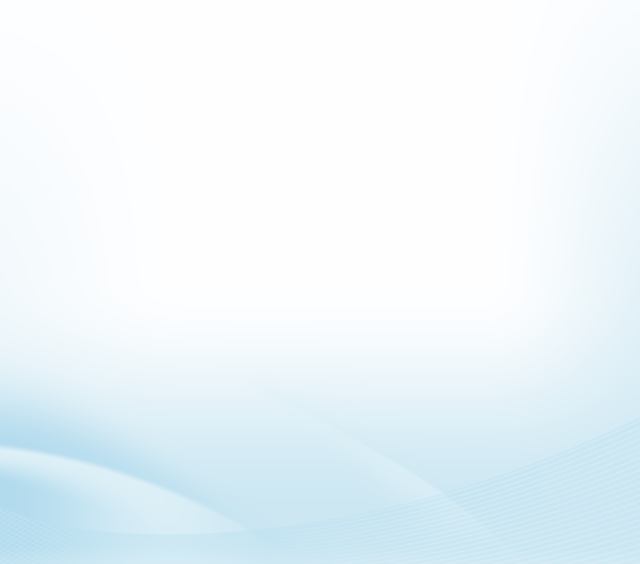
Write a Shadertoy shader that draws this background.

```glsl
// Upper rim of the pale leaf at lower left
float leafRim(float x) {
    return 0.209 - 0.122 * x - 0.654 * x * x;
}

// Diagonal fold falling to the right
float foldRim(float x) {
    float d = max(x - 0.35, 0.0);
    return 0.345 - 0.6 * (x - 0.35) - 3.2 * pow(d, 5.0);
}

// Wide swoop that carries the fine lines
float swoopRim(float x) {
    return 0.051 + 0.362 * (x - 0.24) * (x - 0.24) + 0.03 * exp(-12.0 * x);
}

// Thin repeated stripes; spacing and pixel are in canvas heights
float stripes(float across, float spacing, float pixel) {
    float d = abs(fract(across / spacing) - 0.5) * spacing;
    return 1.0 - smoothstep(0.0, 0.0012 + pixel, d);
}

void mainImage(out vec4 fragColor, in vec2 fragCoord) {
    vec2 uv = fragCoord / iResolution.xy;
    float x = uv.x, y = uv.y;
    float pixel = 1.0 / iResolution.y;
    vec3 mist = vec3(0.80, 0.905, 0.95);
    vec3 pale = vec3(0.865, 0.938, 0.968);
    vec3 blue = vec3(0.67, 0.845, 0.925);

    // White centre, tinted toward the floor and both sides
    float rise = 1.0 - smoothstep(0.08, 0.50, y);
    float right = 0.65 * smoothstep(0.75, 1.08, x) * (1.0 - smoothstep(0.35, 1.25, y));
    float left = 0.30 * (1.0 - smoothstep(-0.1, 0.3, x)) * (1.0 - smoothstep(0.4, 1.1, y));
    float tint = 1.0 - (1.0 - rise) * (1.0 - right) * (1.0 - left);
    vec3 col = mix(vec3(0.996, 0.997, 1.0), mist, tint);

    // Fold: a lit wedge that widens downward
    float fold = foldRim(x) - y;
    float wedge = 0.012 + 0.32 * max(x - 0.46, 0.0);
    float lit = smoothstep(-pixel, 2.0 * pixel, fold) * exp(-pow(max(fold, 0.0) / wedge, 2.0));
    lit *= smoothstep(0.35, 0.62, x) * smoothstep(0.0, 0.13, y);
    col = mix(col, pale, 0.75 * lit);
    float crease = exp(-pow(fold / 0.004, 2.0));
    col = mix(col, pale, 0.25 * crease * smoothstep(0.5, 0.7, x));
    float outer = exp(-max(-fold, 0.0) / 0.03) * step(fold, 0.0);
    col = mix(col, mist, 0.18 * outer * smoothstep(0.33, 0.5, x));

    // Leaf: blue shade above its rim, pale inside, blue again at the corner
    float depth = leafRim(x) - y;
    float inside = smoothstep(-0.006, 0.008, depth);
    float shadeHeight = mix(0.085, 0.03, smoothstep(0.0, 0.4, x));
    float shade = exp(-pow(max(-depth, 0.0) / shadeHeight, 2.0));
    shade *= 0.78 * (1.0 - smoothstep(0.0, 0.52, x));
    float corner = smoothstep(0.01, 0.065 + 0.15 * x, depth) * exp(-pow(x / 0.17, 2.0));
    vec3 leaf = mix(pale, blue, 0.85 * corner);
    leaf = mix(leaf, mist, smoothstep(0.22, 0.45, x));
    col = mix(mix(col, blue, shade), leaf, inside * (1.0 - smoothstep(0.38, 0.48, x)));

    // Swoop: a translucent veil, densest along its rim
    float below = swoopRim(x) - y;
    float veil = smoothstep(-pixel, pixel, below);
    float density = 0.10 + 0.26 * exp(-max(below, 0.0) * 16.0);
    col = mix(col, vec3(0.71, 0.87, 0.935), veil * density);

    // Fine lines fanning out to the right
    float spacing = 0.0055 + 0.0055 * x * x;
    float fan = stripes(below, spacing, pixel) * smoothstep(0.32, 0.75, x);
    col = mix(col, vec3(0.89, 0.95, 0.975), 0.36 * fan * veil);

    // Crossed mesh in the lower left corner
    float mesh = stripes(y + 0.6 * x, 0.009, pixel) + stripes(y - 0.8 * x, 0.009, pixel);
    col = mix(col, pale, 0.16 * mesh * veil * (1.0 - smoothstep(0.02, 0.2, x)));

    // Soft light along the floor
    col = mix(col, pale, 0.3 * (1.0 - smoothstep(0.0, 0.035, y)));
    fragColor = vec4(col, 1.0);
}
```
